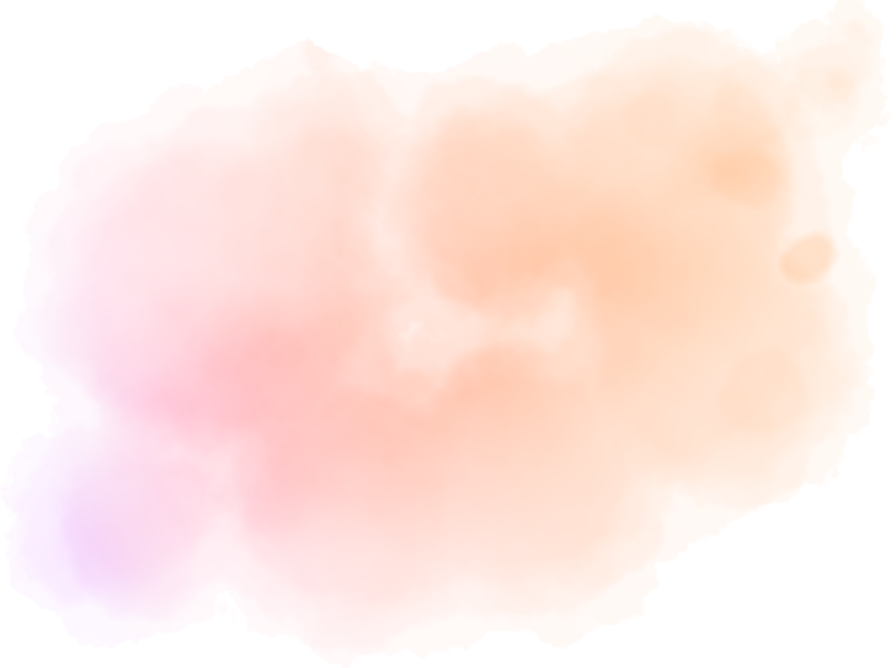
A Shadertoy shader for this background:

```glsl
// A soft watercolour wash on white paper, drifting from lavender through rose to peach.
// Blended discs give the stain's outline, stacked translucent layers its ragged rim,
// and gaussian pools plus cellular noise set how much pigment the paper absorbs.

const float RIM_ROUGHNESS = 0.085;  // how far noise pushes the rim
const float BLEND = 0.045;          // rounding where discs join
const float LAYER_STEP = 0.032;     // inward distance between layers
const int   LAYERS = 4;
const float BASE_PIGMENT = 0.095;   // density of the full wash
const float MOTTLE = 0.28;          // strength of the cloudy grain
const vec2  POOL_STRETCH = vec2(1.25, 0.85);
const float WARM_SHIFT = 0.54;      // distance over which pink turns to peach
const float WARM_LIMIT = 1.95;      // strongest blue to green absorption
const float LAVENDER_TINT = 0.25;   // red absorbed in the violet corner

// Outline discs: centre, radius
const vec3 DISCS[10] = vec3[10](
    vec3(0.340, 0.555, 0.305), vec3(0.192, 0.223, 0.183),
    vec3(0.541, 0.267, 0.253), vec3(0.785, 0.302, 0.258),
    vec3(1.047, 0.476, 0.262), vec3(1.003, 0.712, 0.262),
    vec3(1.248, 0.878, 0.084), vec3(0.480, 0.756, 0.166),
    vec3(0.750, 0.686, 0.227), vec3(1.286, 0.956, 0.030));

// Soft pigment pools: centre, radius, density
const vec4 POOLS[10] = vec4[10](
    vec4(0.663, 0.494, 0.24, 0.100), vec4(0.698, 0.455, 0.09, 0.035),
    vec4(0.393, 0.433, 0.125, 0.085), vec4(0.366, 0.267, 0.10, 0.090),
    vec4(0.227, 0.389, 0.12, 0.060), vec4(0.942, 0.616, 0.15, 0.060),
    vec4(1.100, 0.756, 0.06, 0.055), vec4(0.611, 0.302, 0.13, 0.045),
    vec4(0.122, 0.162, 0.10, 0.065), vec4(0.698, 0.773, 0.16, 0.035));

// Drier blots with a visible edge: centre, radius, density
const vec4 BLOTS[7] = vec4[7](
    vec4(1.213, 0.616, 0.045, 0.065), vec4(1.143, 0.415, 0.066, 0.016),
    vec4(1.117, 0.738, 0.050, 0.020), vec4(1.134, 0.852, 0.070, 0.014),
    vec4(0.480, 0.914, 0.025, 0.030), vec4(0.977, 0.825, 0.045, 0.012),
    vec4(1.230, 0.850, 0.060, 0.012));

vec2 hash2(vec2 p) {
    return fract(sin(vec2(dot(p, vec2(127.1, 311.7)), dot(p, vec2(269.5, 183.3)))) * 43758.5);
}

// Distance to the nearest scattered cell point
float cellular(vec2 p) {
    vec2 cell = floor(p), f = fract(p);
    float nearest = 4.0;
    for (int y = -1; y <= 1; y++)
    for (int x = -1; x <= 1; x++) {
        vec2 g = vec2(x, y);
        vec2 d = g + hash2(cell + g) - f;
        nearest = min(nearest, dot(d, d));
    }
    return sqrt(nearest);
}

// Billowing lumps, roughly centred on zero
float cloud(vec2 p) {
    float sum = 0.0, weight = 0.5;
    for (int i = 0; i < 4; i++) {
        sum += weight * (0.46 - cellular(p));
        p = mat2(0.8, 0.6, -0.6, 0.8) * p * 2.1 + 7.3;
        weight *= 0.55;
    }
    return sum;
}

float smoothMin(float a, float b) {
    float h = max(BLEND - abs(a - b), 0.0) / BLEND;
    return min(a, b) - 0.25 * BLEND * h * h;
}

// Distance inward from the outline, positive inside
float stainDepth(vec2 p) {
    float d = 9.0;
    for (int i = 0; i < 10; i++)
        d = smoothMin(d, length(p - DISCS[i].xy) - DISCS[i].z);
    return -d;
}

void mainImage(out vec4 fragColor, in vec2 fragCoord) {
    vec2 p = fragCoord / iResolution.y;
    float pixel = 1.0 / iResolution.y;

    // Rim: a crisp outer layer and softer ones further in
    float depth = stainDepth(p), coverage = 0.0, outer = 0.0;
    for (int i = 0; i < LAYERS; i++) {
        float k = float(i);
        float rough = RIM_ROUGHNESS * cloud(p * (9.0 - k) + 13.7 * k);
        float soft = max(pixel, 0.004 + 0.009 * k);
        float layer = smoothstep(-soft, soft, depth + rough - LAYER_STEP * k);
        coverage += layer / float(LAYERS);
        if (i == 0) outer = layer;
    }

    // Pigment: base wash, pools and blots over a gently warped plane
    float grain = cloud(p * 7.0 + 31.0);
    vec2 q = p + 0.04 * vec2(grain, cloud(p * 6.0 + 57.0));
    float density = BASE_PIGMENT;
    for (int i = 0; i < 10; i++) {
        vec2 d = (q - POOLS[i].xy) / (POOL_STRETCH * POOLS[i].z);
        density += POOLS[i].w * exp(-dot(d, d));
    }
    density *= coverage * (1.0 + MOTTLE * grain);
    for (int i = 0; i < 7; i++) {
        float d = length(q - BLOTS[i].xy) - BLOTS[i].z;
        density += outer * BLOTS[i].w * (1.0 - smoothstep(-0.014, 0.008, d));
    }

    // Hue: violet at lower left, warming to the right and upward
    float warmth = p.x + 0.35 * (p.y - 0.46) + 0.03 * grain;
    float blueLoss = WARM_LIMIT * (1.0 - exp(-max(warmth, 0.0) / WARM_SHIFT));
    float redLoss = LAVENDER_TINT * (1.0 - smoothstep(0.0, 0.22, warmth));
    fragColor = vec4(1.0 - density * vec3(redLoss, 1.0, blueLoss), 1.0);
}
```
